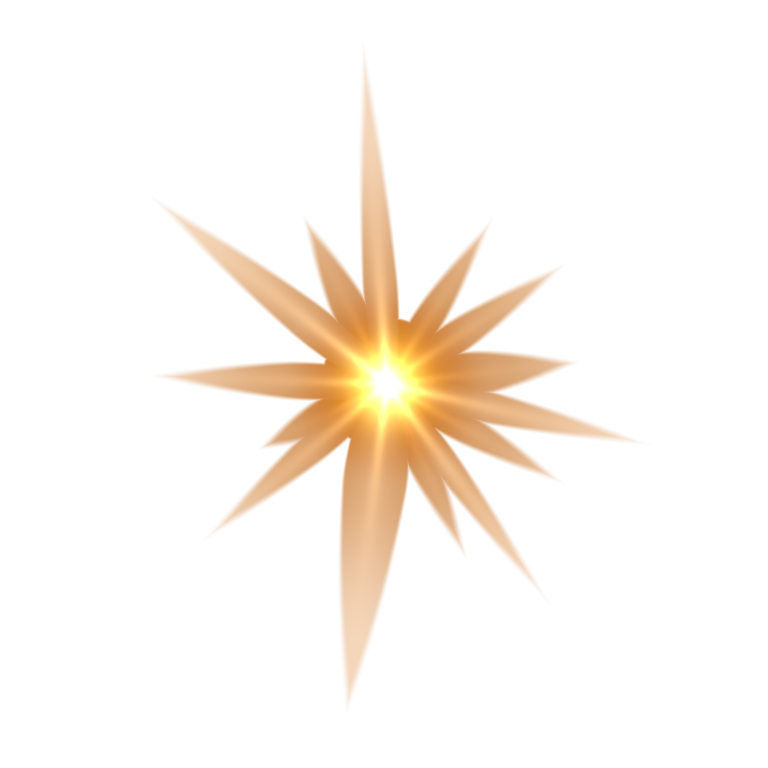
Give the GLSL for this background, as a Shadertoy shader.

```glsl
// Glowing amber starburst with uneven soft blades on white.

// Each blade: direction in degrees, length, half width.
const vec3 BLADES[14] = vec3[14](
    vec3(94.0, 0.435, 0.025), vec3(141.5, 0.383, 0.029),
    vec3(116.5, 0.238, 0.031), vec3(57.5, 0.245, 0.025),
    vec3(34.0, 0.271, 0.027), vec3(6.5, 0.245, 0.038),
    vec3(-13.0, 0.341, 0.025), vec3(-29.4, 0.255, 0.026),
    vec3(-53.5, 0.343, 0.021), vec3(-65.5, 0.242, 0.026),
    vec3(-97.0, 0.426, 0.046), vec3(-139.5, 0.302, 0.025),
    vec3(-153.0, 0.182, 0.033), vec3(178.0, 0.298, 0.029));

// Distances along (x) and across (y) a blade's axis.
vec2 bladeSpace(vec2 p, float degrees) {
    float a = radians(degrees);
    vec2 axis = vec2(cos(a), sin(a));
    return vec2(dot(p, axis), abs(p.x * axis.y - p.y * axis.x));
}

// Burnt orange near the core, pale tan toward the tips.
vec3 bladeColor(float r) {
    vec3 inner = mix(vec3(0.78, 0.42, 0.12), vec3(0.83, 0.60, 0.39),
                     smoothstep(0.05, 0.14, r));
    return mix(inner, vec3(0.94, 0.85, 0.77), smoothstep(0.10, 0.36, r));
}

void mainImage(out vec4 fragColor, in vec2 fragCoord) {
    float size = min(iResolution.x, iResolution.y);
    vec2 p = (fragCoord - 0.5 * iResolution.xy) / size - vec2(0.004, 0.0);
    float r = length(p);
    float pixel = 1.0 / size;

    // The round core fills the notches between blades.
    float cover = 1.0 - smoothstep(0.085 - pixel, 0.087 + pixel, r);
    float sheen = 0.0;
    float streaks = 0.0;

    for (int i = 0; i < 14; i++) {
        vec3 blade = BLADES[i];
        vec2 q = bladeSpace(p, blade.x);
        float t = max(q.x, 0.0) / blade.y;

        // Blade outline, feathered more toward its tip.
        float width = blade.z * (1.0 - pow(t, 2.2))
                    * (0.7 + 0.3 * smoothstep(0.0, 0.14, q.x));
        float feather = max(mix(0.002, 0.014, min(t, 1.0)), 1.5 * pixel);
        float shape = smoothstep(-0.3 * feather, 0.7 * feather, width - q.y)
                    * step(0.0, q.x);
        cover = max(cover, shape);

        // Longer blades carry a brighter axis.
        float strength = smoothstep(0.20, 0.40, blade.y);
        float ahead = smoothstep(0.0, 0.02, q.x);
        float soft = q.y / (0.65 * blade.z);
        sheen = max(sheen, strength * ahead * shape * exp(-soft * soft));
        float thin = q.y / (0.004 + 0.03 * max(q.x, 0.0));
        streaks += (0.25 + 0.75 * strength) * ahead
                 * exp(-thin * thin - r / 0.07);
    }

    // Warm halo, radiating streaks and white-hot center.
    vec3 color = mix(bladeColor(r), vec3(0.98, 0.82, 0.66), 0.38 * sheen);
    color += vec3(0.50, 0.65, 0.22) * exp(-r * r / 0.0025);
    color += vec3(0.50, 0.48, 0.32) * streaks;
    color += 1.5 * exp(-r / 0.012);

    fragColor = vec4(mix(vec3(1.0), min(color, 1.0), cover), 1.0);
}
```
